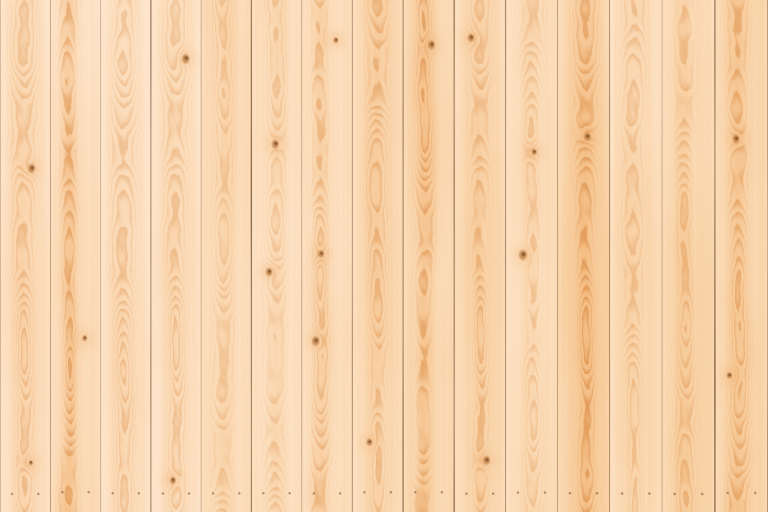
Write a WebGL 2 fragment shader that draws this texture.

```glsl
#version 300 es
precision highp float;

uniform vec2 u_resolution;
out vec4 fragColor;

// Strength of the orange heartwood in each board, left to right
const float HEARTWOOD[15] = float[15](
    0.38, 0.90, 0.30, 0.28, 0.18, 0.20, 0.50, 0.52,
    0.78, 0.46, 0.24, 1.00, 0.32, 0.44, 0.78);

const vec3 CREAM = vec3(0.995, 0.900, 0.800);
const vec3 HONEY = vec3(0.975, 0.820, 0.645);
const vec3 AMBER = vec3(0.950, 0.715, 0.480);
const vec3 LATEWOOD = vec3(0.865, 0.570, 0.300);
const vec3 KNOT = vec3(0.420, 0.260, 0.160);
const vec3 SEAM = vec3(0.500, 0.365, 0.245);

float hash(vec2 p) {
    vec3 q = fract(vec3(p.xyx) * 0.1031);
    q += dot(q, q.yzx + 33.33);
    return fract((q.x + q.y) * q.z);
}

// Layered sines, roughly within -1..1
float waves(float t, float seed) {
    return 0.55 * sin(t + seed) + 0.30 * sin(2.3 * t + 1.7 * seed)
         + 0.15 * sin(5.1 * t + 2.9 * seed);
}

// One possible knot per cell: offset to its centre in xy, presence in z
vec3 knotAt(vec2 pos, float board) {
    float row = floor(pos.y * 5.0);
    vec2 cell = vec2(board + 3.0, row + 11.0);
    vec2 centre = vec2(0.025 + 0.05 * hash(cell),
                       (row + 0.3 + 0.4 * hash(cell + 31.0)) / 5.0);
    return vec3(pos - centre, step(0.78, hash(cell + 57.0)));
}

void main() {
    vec2 uv = gl_FragCoord.xy / u_resolution;
    float y = uv.y;
    float pixel = 1.0 / u_resolution.y;

    // Fifteen boards, slightly narrower on the left than on the right
    float across = uv.x * 15.0 + (0.07 + 0.11 * uv.x) * sin(3.14159 * uv.x);
    float board = min(floor(across), 14.0);
    float local = across - board;
    float seed = 40.0 * hash(vec2(board, 7.0));
    float strength = HEARTWOOD[int(board)] * (0.92 + 0.28 * waves(y * 3.0, seed * 0.6));

    // Knots push the grain aside
    vec3 knot = knotAt(vec2(local * 0.1, y), board);
    float knotSize = 0.003 + 0.004 * hash(vec2(board, floor(y * 5.0)));
    float knotDist = length(knot.xy * vec2(1.0, 0.8));
    float bend = knot.z * exp(-dot(knot.xy, knot.xy) / 0.0004);

    // Growth rings: a wavering cut through a long cone
    float middle = 0.36 + 0.22 * hash(vec2(board, 19.0));
    float dx = local - middle + 0.035 * waves(y * 6.0, seed)
             + 0.014 * waves(y * 31.0, seed * 1.3);
    float depth = 0.30 + 0.24 * waves(y * 4.2, seed)
                + 0.030 * waves(y * 23.0, seed * 0.7);
    float ring = 25.0 * length(vec2(dx, depth)) + 1.8 * bend
               + 0.16 * waves(y * 52.0 + local * 14.0, seed);
    float ringWidth = fwidth(ring);
    float phase = fract(ring);
    float edge = clamp(ringWidth, 0.12, 0.45);
    float late = smoothstep(0.25, 0.85, phase) * (1.0 - smoothstep(1.0 - edge, 1.0, phase));
    late = mix(late, 0.33, smoothstep(0.3, 0.8, ringWidth));

    // Heartwood band with a wide halo, drifting along the board
    float band = 0.13 + 0.08 * hash(vec2(board, 29.0)) + 0.05 * waves(y * 4.0, seed * 2.1);
    float heart = exp(-dx * dx / (band * band));
    float halo = exp(-dx * dx / 0.11);

    // Pale sapwood with long, soft streaks and fine fibres
    float streak = waves(local * 13.0 + 0.5 * sin(y * 3.0 + seed), seed);
    float fibre = waves(local * 60.0 + 0.6 * sin(y * 5.0 + seed), seed * 3.0);
    float tone = 0.34 * hash(vec2(board, 43.0)) + 0.45 * strength * strength
               + 0.20 * halo + 0.17 * streak + 0.06 * fibre
               + 0.16 * waves(y * 3.0, seed * 1.9) + 0.14 * (uv.x - y * 0.5);
    vec3 color = mix(CREAM, HONEY, clamp(tone, 0.0, 1.0));
    color = mix(color, AMBER, strength * (0.50 * heart + 0.16 * halo));
    color = mix(color, LATEWOOD, late * (0.03 + heart * (0.20 + 0.46 * strength)));
    color = mix(color, AMBER, 0.3 * bend);

    // Knots: a brown ring around a darker, off-centre core
    float rim = 1.0 - smoothstep(knotSize * 0.55, knotSize * 1.25 + pixel, knotDist);
    float core = 1.0 - smoothstep(0.0, knotSize * 0.6 + pixel, length(knot.xy - 0.2 * knotSize));
    color = mix(color, LATEWOOD * 0.85, 0.75 * rim * knot.z);
    color = mix(color, KNOT, 0.75 * core * knot.z);

    // A pair of nails near the foot of every board
    vec2 nail = vec2((abs(local - 0.5) - 0.26) * 0.1,
                     y - 0.035 - 0.004 * hash(vec2(board, 71.0)));
    color = mix(color, KNOT, 0.5 * (1.0 - smoothstep(0.001, 0.0018 + pixel, length(nail))));

    // Seams of uneven darkness with a lit edge beside them
    float seamId = floor(across + 0.5);
    float gap = (across - seamId) * 0.1;
    float weight = hash(vec2(seamId, 83.0)) * (0.85 + 0.3 * waves(y * 4.0, seamId));
    float halfWidth = 0.0006 + 0.0006 * weight;
    float line = 1.0 - smoothstep(halfWidth - 0.5 * pixel, halfWidth + 0.5 * pixel + 0.0004, abs(gap));
    float glow = exp(-pow((gap - 0.005) / 0.003, 2.0));
    color = mix(color, CREAM, 0.35 * glow);
    color = mix(color, SEAM, line * (0.42 + 0.45 * weight));

    // Warmer light towards the lower right
    color *= mix(vec3(1.0), vec3(0.995, 0.985, 0.955), uv.x * (1.0 - 0.6 * y));
    fragColor = vec4(clamp(color, 0.0, 1.0), 1.0);
}
```
